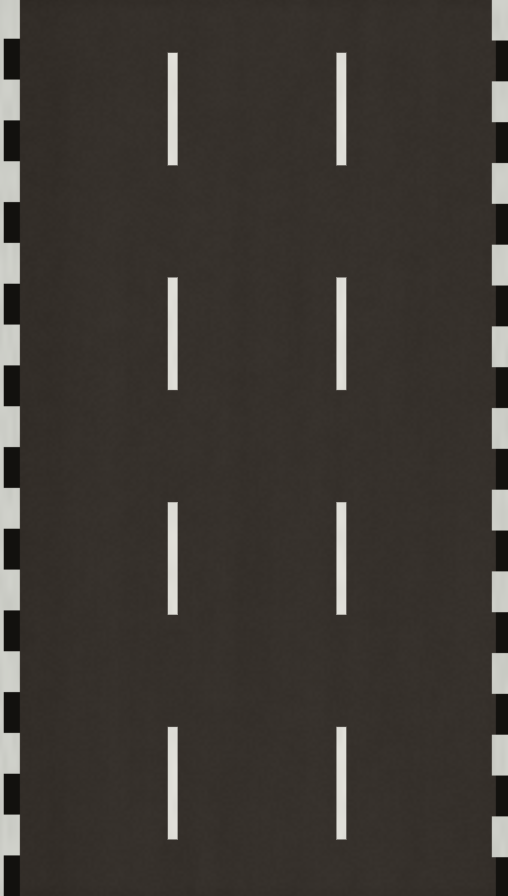
Give the GLSL for this pattern, as a WebGL 1 fragment shader.

```glsl
precision highp float;
// A three-lane road seen from above: dark grained asphalt, two rows of
// four painted dashes, and black and white kerb blocks on both sides.
// Repeats come from mod; lengths are fractions of the canvas height.

uniform vec2 u_resolution;

const float DASH_PERIOD = 0.2508;
const float DASH_FIRST = 0.1217;   // centre of the top dash
const vec2 DASH_HALF = vec2(0.0055, 0.0628);
const float KERB_PERIOD = 0.09115;
const float KERB_FIRST = 0.0660;   // centre of the top black block
const float KERB_WIDTH = 0.0222;

const vec3 ASPHALT = vec3(0.210, 0.190, 0.170);
const vec3 KERB_BLACK = vec3(0.070, 0.065, 0.055);
const vec3 KERB_WHITE = vec3(0.800, 0.805, 0.780);
const vec3 PAINT = vec3(0.875, 0.870, 0.845);

float hash(vec2 p) {
  return fract(sin(dot(p, vec2(127.1, 311.7))) * 43758.5453);
}

float valueNoise(vec2 p) {
  vec2 i = floor(p);
  vec2 f = fract(p);
  f = f * f * (3.0 - 2.0 * f);
  float low = mix(hash(i), hash(i + vec2(1.0, 0.0)), f.x);
  float high = mix(hash(i + vec2(0.0, 1.0)), hash(i + vec2(1.0, 1.0)), f.x);
  return mix(low, high, f.y);
}

// Coverage from a signed distance, softened over about one pixel.
float cover(float dist, float soft) {
  return 1.0 - smoothstep(-soft, soft, dist);
}

// Signed offset from the nearest repeat of a centre.
float repeatOffset(float x, float first, float period) {
  return mod(x - first + 0.5 * period, period) - 0.5 * period;
}

float boxDistance(vec2 p, vec2 halfSize) {
  vec2 d = abs(p) - halfSize;
  return length(max(d, 0.0)) + min(max(d.x, d.y), 0.0);
}

vec3 asphalt(vec2 p, float width) {
  float grain = valueNoise(p * 300.0) - 0.5;
  float mottle = valueNoise(p * vec2(60.0, 45.0)) - 0.5;
  float streak = valueNoise(p * vec2(48.0, 3.0)) - 0.5;
  float shade = 0.012 * grain + 0.006 * mottle + 0.009 * streak;
  // The outer left lane and the far ends are a little darker.
  shade -= 0.014 * (1.0 - smoothstep(0.03, 0.13, p.x));
  shade -= 0.008 * smoothstep(0.97, 1.0, abs(2.0 * p.y - 1.0));
  shade -= 0.006 * smoothstep(width - 0.05, width, p.x);
  return ASPHALT + shade;
}

float dashMask(vec2 p, float centreX, float soft) {
  float y = repeatOffset(p.y, DASH_FIRST, DASH_PERIOD);
  return cover(boxDistance(vec2(p.x - centreX, y), DASH_HALF), soft);
}

float blackBlockMask(float y, float first, float soft) {
  float offset = repeatOffset(y, first, KERB_PERIOD);
  return cover(abs(offset) - 0.25 * KERB_PERIOD, soft);
}

vec3 kerbWhite(vec2 p) {
  return KERB_WHITE + 0.035 * (valueNoise(p * vec2(180.0, 40.0)) - 0.5);
}

void main() {
  vec2 p = gl_FragCoord.xy / u_resolution.y;
  p.y = 1.0 - p.y;
  float width = u_resolution.x / u_resolution.y;
  float soft = max(0.7 / u_resolution.y, 0.0009);

  vec3 road = asphalt(p, width);
  vec3 white = kerbWhite(p);
  vec3 color = road;

  // Lane paint, faintly uneven along each dash.
  vec3 paint = PAINT + 0.03 * (valueNoise(p * vec2(200.0, 50.0)) - 0.5);
  float dashes = max(dashMask(p, 0.340 * width, soft),
                     dashMask(p, 0.672 * width, soft));
  color = mix(color, paint, dashes);

  // Left kerb: black blocks inset from a continuous white rim.
  float leftBlack = blackBlockMask(p.y, KERB_FIRST, soft);
  leftBlack *= 1.0 - cover(p.x - 0.0042, soft);
  vec3 leftKerb = mix(white, KERB_BLACK, leftBlack);
  color = mix(color, leftKerb, cover(p.x - KERB_WIDTH, soft));

  // Right kerb: white blocks reach slightly further in than black ones.
  float fromRight = width - p.x;
  float rightBlack = blackBlockMask(p.y, KERB_FIRST + 0.002, soft);
  vec3 blackBlock = mix(road, KERB_BLACK, cover(fromRight - 0.0135, soft));
  vec3 rightKerb = mix(white, blackBlock, rightBlack);
  color = mix(color, rightKerb, cover(fromRight - 0.0180, soft));

  gl_FragColor = vec4(color, 1.0);
}
```
